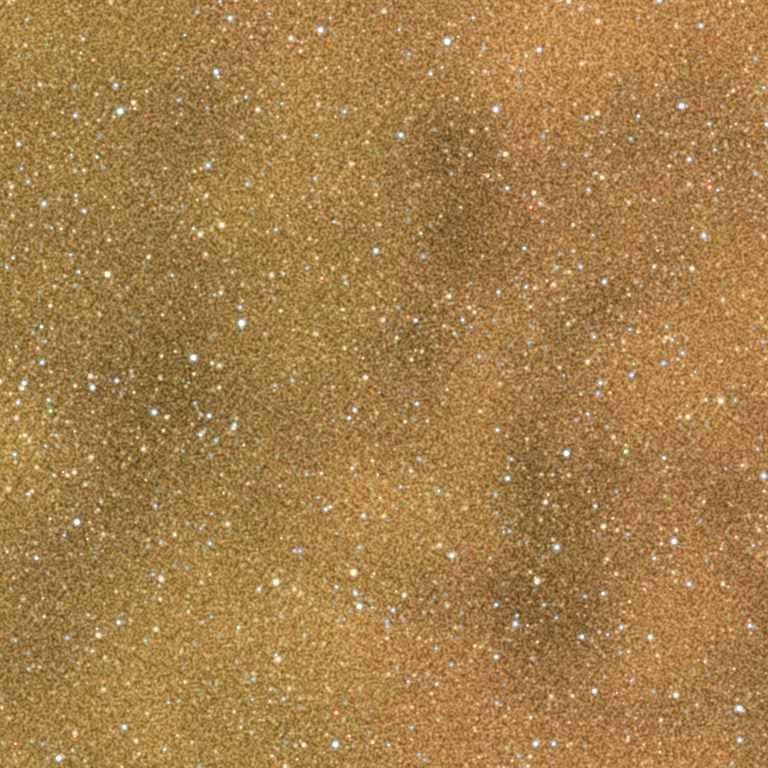
Give the GLSL for this texture, as a Shadertoy shader.

```glsl
const vec3 OLIVE_DUST = vec3(0.615, 0.485, 0.255);
const vec3 AMBER_DUST = vec3(0.695, 0.505, 0.290);
const vec3 PEACH_STAR = vec3(1.00, 0.83, 0.60);
const vec3 CREAM_STAR = vec3(1.00, 0.93, 0.78);
const vec3 BLUE_STAR = vec3(0.68, 0.84, 1.00);
const vec3 STAR_CORE = vec3(0.99, 0.98, 0.96);

// Integer hash: three random values per cell and layer
vec3 hash3(vec2 cell, int layer) {
    uvec3 v = uvec3(ivec3(ivec2(cell), layer));
    v = v * 1664525u + 1013904223u;
    v.x += v.y * v.z; v.y += v.z * v.x; v.z += v.x * v.y;
    v ^= v >> 16u;
    v.x += v.y * v.z; v.y += v.z * v.x; v.z += v.x * v.y;
    return vec3(v & 0xffffu) / 65535.0;
}

float cornerGradient(vec2 cell, vec2 offset, int layer) {
    float angle = 6.28318 * hash3(cell, layer).x;
    return dot(vec2(cos(angle), sin(angle)), offset);
}

float gradientNoise(vec2 p, int layer) {
    vec2 cell = floor(p), f = p - cell;
    vec2 w = f * f * f * (f * (f * 6.0 - 15.0) + 10.0);
    vec2 e = vec2(1.0, 0.0);
    float low = mix(cornerGradient(cell, f, layer),
                    cornerGradient(cell + e.xy, f - e.xy, layer), w.x);
    float high = mix(cornerGradient(cell + e.yx, f - e.yx, layer),
                     cornerGradient(cell + e.xx, f - e.xx, layer), w.x);
    return mix(low, high, w.y);
}

float fbm(vec2 p, int octaves, int layer) {
    float sum = 0.0, amplitude = 1.0;
    for (int i = 0; i < octaves; i++) {
        sum += amplitude * gradientNoise(p, layer + i);
        p = mat2(1.6, 1.2, -1.2, 1.6) * p + 7.3;
        amplitude *= 0.55;
    }
    return sum;
}

// Soft dark band around a segment, bent by noise
float dustLane(vec2 p, vec2 a, vec2 b, float width) {
    p += 0.09 * vec2(fbm(p * 5.0, 3, 40), fbm(p * 5.0, 3, 50));
    vec2 ab = b - a;
    float d = length(p - a - ab * clamp(dot(p - a, ab) / dot(ab, ab), 0.0, 1.0));
    return exp(-d * d / (width * width));
}

vec3 dustColor(vec2 p) {
    float warmth = smoothstep(0.1, 1.0, p.x + 0.5 * fbm(p * 2.5, 3, 10));
    float shade = 0.20 * fbm(p * 3.2, 5, 20);
    shade -= 0.15 * dustLane(p, vec2(0.62, 0.80), vec2(0.51, 0.48), 0.09);
    shade -= 0.16 * dustLane(p, vec2(0.75, 0.58), vec2(0.72, 0.24), 0.08);
    shade -= 0.13 * dustLane(p, vec2(0.96, 0.30), vec2(1.02, 0.15), 0.09);
    return mix(OLIVE_DUST, AMBER_DUST, warmth) * (1.0 + shade);
}

// Fine grain: shared brightness with a little colour speckle
vec3 grain(vec2 p) {
    vec2 q = mat2(0.8, 0.6, -0.6, 0.8) * p;
    float light = 0.24 * gradientNoise(q * 235.0, 60) + 0.13 * gradientNoise(q * 110.0, 61);
    vec3 speckle = vec3(gradientNoise(q * 190.0, 62), gradientNoise(q * 190.0, 63),
                        gradientNoise(q * 190.0, 64));
    return light * vec3(1.0, 0.95, 0.82) + 0.07 * speckle;
}

// Jittered star grid, blended over the colour below
vec3 addStars(vec3 color, vec2 p, float cells, float density, float radius,
              vec2 strength, float coolness, int layer) {
    vec2 home = floor(p * cells);
    for (int y = -1; y <= 1; y++)
    for (int x = -1; x <= 1; x++) {
        vec2 cell = home + vec2(x, y);
        vec3 place = hash3(cell, layer);
        vec3 look = hash3(cell, layer + 1);
        float crowding = 1.0 + 1.1 * gradientNoise(cell / cells * 8.0, 70);
        if (place.z > density * crowding) continue;
        vec2 offset = p - (cell + place.xy) / cells;
        float size = radius * mix(0.8, 1.2, look.y);
        float glow = exp(-0.5 * dot(offset, offset) / (size * size));
        float power = mix(strength.x, strength.y, look.x * look.x);
        vec3 tint = mix(PEACH_STAR, CREAM_STAR, look.y);
        tint = mix(tint, BLUE_STAR, step(look.z, coolness));
        // A rare few stars are strongly red, orange or green
        vec3 rare = mix(vec3(1.0, 0.45, 0.28), vec3(0.50, 0.80, 0.30), step(0.7, look.y));
        tint = mix(tint, rare, step(0.97, look.z));
        float opacity = clamp(power * glow, 0.0, 1.0);
        vec3 light = mix(tint, STAR_CORE, smoothstep(0.65, 1.1, power * glow));
        color = mix(color, light, opacity);
    }
    return color;
}

void mainImage(out vec4 fragColor, in vec2 fragCoord) {
    vec2 p = fragCoord / iResolution.y;
    vec3 color = dustColor(p) + grain(p);

    // Star field from faint dust to bright points
    color = addStars(color, p, 150.0, 0.34, 0.0014, vec2(0.10, 0.65), 0.04, 100);
    color = addStars(color, p, 68.0, 0.36, 0.0017, vec2(0.45, 1.15), 0.18, 110);
    color = addStars(color, p, 30.0, 0.30, 0.0021, vec2(0.90, 1.50), 0.50, 120);
    color = addStars(color, p, 14.0, 0.30, 0.0027, vec2(1.20, 1.90), 0.75, 130);

    fragColor = vec4(clamp(color, 0.0, 1.0), 1.0);
}
```
